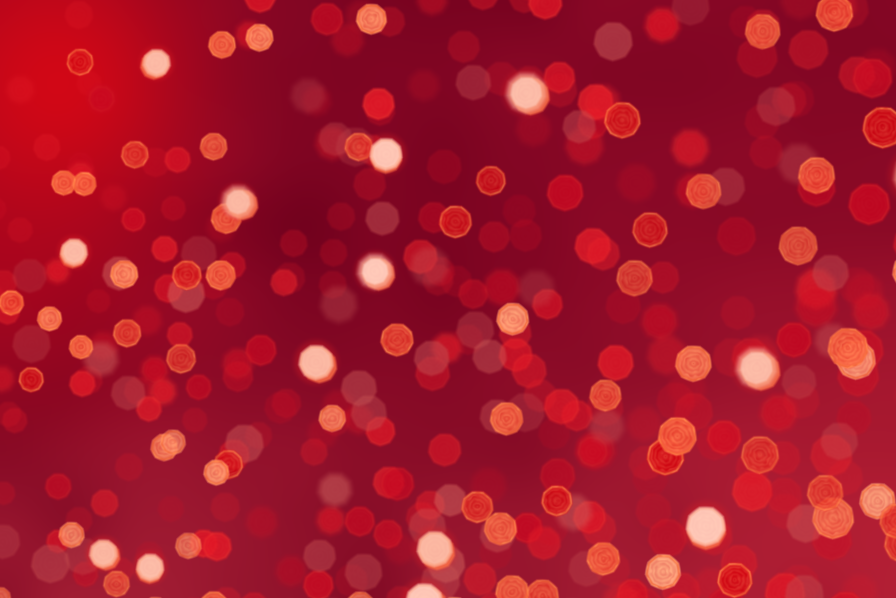
Reproduce this background procedurally as a Shadertoy shader.

```glsl
// Crimson bokeh: soft red haze under scattered polygonal discs of defocused light.

const float TAU = 6.28318;

vec4 hash4(float n) {
    vec4 q = fract(n * vec4(0.1031, 0.1030, 0.0973, 0.1099));
    q += dot(q, q.wzxy + 33.33);
    return fract((q.xxyz + q.yzzw) * q.zywx);
}

float hash2(vec2 p) {
    vec3 q = fract(p.xyx * 0.1031);
    q += dot(q, q.yzx + 33.33);
    return fract((q.x + q.y) * q.z);
}

float valueNoise(vec2 p) {
    vec2 i = floor(p), f = fract(p);
    f = f * f * (3.0 - 2.0 * f);
    return mix(mix(hash2(i), hash2(i + vec2(1, 0)), f.x),
               mix(hash2(i + vec2(0, 1)), hash2(i + vec2(1, 1)), f.x), f.y);
}

// Distance to a nine-bladed aperture with softened corners
float apertureDistance(vec2 d, float radius) {
    float blade = TAU / 9.0;
    float angle = mod(atan(d.y, d.x) + 0.2, blade) - 0.5 * blade;
    return length(d) * mix(1.0, cos(angle), 0.65) - radius;
}

float glow(vec2 p, vec2 centre, float size) {
    vec2 d = (p - centre) / size;
    return exp(-dot(d, d));
}

// Dark crimson, with a red corner and a dusty lower haze
vec3 haze(vec2 p, float aspect) {
    float cloud = 0.6 * valueNoise(p * 3.5 + 4.0) + 0.4 * valueNoise(p * 8.0);
    vec3 color = mix(vec3(0.43, 0.0, 0.11), vec3(0.57, 0.04, 0.16), cloud);
    color = mix(color, vec3(0.65, 0.13, 0.21),
                smoothstep(0.6, -0.1, p.y) * (0.15 + 0.85 * cloud));
    color = mix(color, vec3(0.74, 0.13, 0.21), 0.7 * glow(p, vec2(aspect, 0.12), 0.42));
    color = mix(color, vec3(0.70, 0.02, 0.11), 0.75 * smoothstep(0.5, 0.0, p.x) * smoothstep(0.15, 0.6, p.y));
    return mix(color, vec3(0.85, 0.03, 0.08), 0.85 * glow(p, vec2(0.1, 0.86), 0.2));
}

// Paint one layer of lights: 0-2 dim red, 3-4 dusty pink, 5-6 orange, 7 pale
vec3 addLights(vec3 color, vec2 p, float aspect, int layer) {
    bool dusty = layer == 3 || layer == 4;
    bool orange = layer == 5 || layer == 6;
    bool pale = layer == 7;
    float size = pale ? 0.13 : 0.1;
    float density = pale ? 0.17 : orange ? 0.22 : dusty ? 0.18 : 0.48;

    // Each layer has its own tilted grid; discs fit within half a cell
    float tilt = 0.4 + 0.7 * float(layer);
    mat2 turn = mat2(cos(tilt), sin(tilt), -sin(tilt), cos(tilt));
    vec2 corner = floor(turn * p / size - 0.5);

    for (int k = 0; k < 4; k++) {
        vec2 cell = corner + vec2(k & 1, k >> 1);
        float id = dot(cell, vec2(1, 57)) + 1000.0 * float(layer) + 5000.0;
        vec4 h = hash4(id);
        vec2 centre = ((cell + h.xy) * size) * turn;
        vec2 d = p - centre;
        float radius = mix(0.020, 0.032, clamp(centre.x / aspect, 0.0, 1.0)) * mix(0.9, 1.1, h.z);
        if (dusty) radius = mix(0.026, 0.032, h.z);
        if (pale) radius *= 1.1;
        if (h.w > density * mix(1.4, 0.6, centre.y) || dot(d, d) > 3.0 * radius * radius) continue;

        vec4 look = hash4(id + 431.7);
        vec3 tint = mix(vec3(0.78, 0.03, 0.13), vec3(0.93, 0.12, 0.16), look.x);
        float opacity = mix(0.2, 0.85, look.y * look.y);
        float rim = 0.12 * look.y;
        float softness = look.z > 0.75 ? 0.009 : 0.0035;
        if (dusty) {
            tint = mix(vec3(0.72, 0.25, 0.29), vec3(0.84, 0.42, 0.39), look.x);
            opacity = mix(0.25, 0.55, look.y);
            rim = 0.08;
        } else if (orange) {
            tint = mix(vec3(0.86, 0.10, 0.11), vec3(0.97, 0.38, 0.25), smoothstep(0.0, 0.55, look.x));
            tint = mix(tint, vec3(1.0, 0.63, 0.48), smoothstep(0.6, 1.0, look.x));
            opacity = mix(0.7, 0.95, look.y);
            rim = 0.75;
            softness = 0.0025;
        } else if (pale) {
            tint = mix(vec3(0.98, 0.70, 0.61), vec3(1.0, 0.80, 0.74), look.x);
            opacity = 0.97;
            rim = 0.2;

            // Faint bloom and an orange ghost peeking out from behind
            vec2 shift = radius * vec2(0.6 * look.z - 0.2, -0.2);
            float ghost = apertureDistance(d - shift, radius);
            color = mix(color, vec3(0.88, 0.12, 0.14), 0.4 * smoothstep(1.6, 0.9, length(d) / radius));
            color = mix(color, vec3(0.97, 0.42, 0.27), 0.85 * smoothstep(0.003, -0.003, ghost));
        }

        float edge = max(softness, 0.7 / iResolution.y);
        float dist = apertureDistance(d, radius);

        // Bright diffraction rim, with uneven rings and mottling inside
        float ring = smoothstep(0.004, 0.0, abs(dist + 0.0025));
        float mottle = valueNoise(d * 150.0 + 40.0 * look.xy) - 0.5;
        float grain = mottle + 0.35 * cos(dist * 900.0 + 3.0 * mottle);
        tint = mix(tint, vec3(1.0, 0.50, 0.27), rim * ring);
        tint += (orange ? 0.10 : 0.015) * grain * vec3(0.4, 1.0, 0.6);
        color = mix(color, tint, opacity * smoothstep(edge, -edge, dist));
    }
    return color;
}

void mainImage(out vec4 fragColor, in vec2 fragCoord) {
    vec2 p = fragCoord / iResolution.y;
    float aspect = iResolution.x / iResolution.y;
    vec3 color = haze(p, aspect);
    for (int layer = 0; layer < 8; layer++) color = addLights(color, p, aspect, layer);
    fragColor = vec4(clamp(color, 0.0, 1.0), 1.0);
}
```
